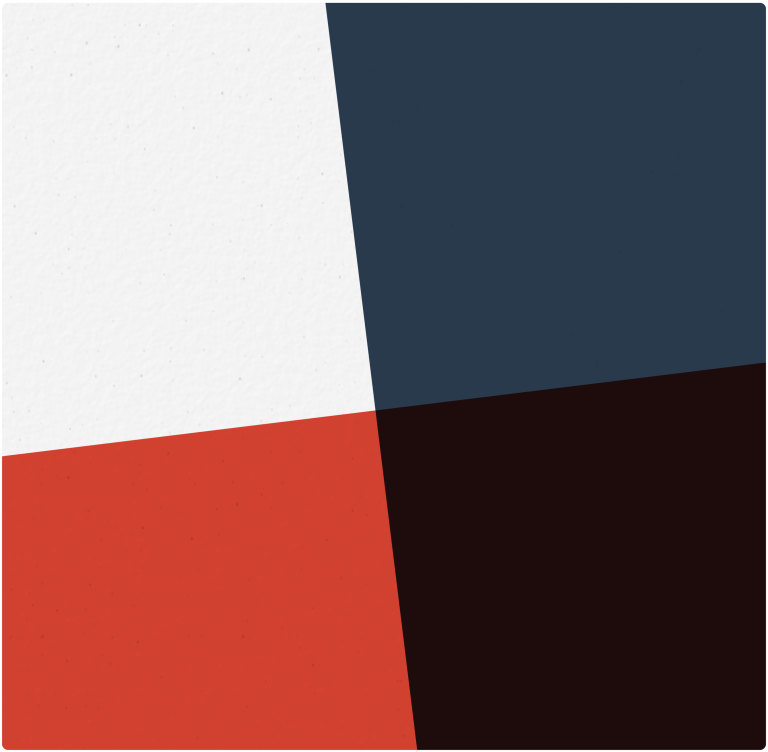
Write a Shadertoy shader that draws this background.

```glsl
// Four flat colour fields meeting at a tilted cross, on finely grained paper with rounded corners.

const vec3 PAPER_WHITE = vec3(0.953);
const vec3 NAVY        = vec3(0.161, 0.227, 0.298);
const vec3 VERMILION   = vec3(0.820, 0.255, 0.188);
const vec3 DARK_BROWN  = vec3(0.118, 0.047, 0.047);
const vec3 MARGIN      = vec3(1.0);

const vec2  CROSSING = vec2(0.4993, 0.4542);  // in canvas heights
const float TILT     = 0.1222;                // radians, about 7 degrees

vec2 hash2(vec2 p) {
    p = vec2(dot(p, vec2(127.1, 311.7)), dot(p, vec2(269.5, 183.3)));
    return fract(sin(p) * 43758.55);
}

float gradientDot(vec2 cell, vec2 corner, vec2 f) {
    return dot(hash2(cell + corner) * 2.0 - 1.0, f - corner);
}

float gradientNoise(vec2 p) {
    vec2 i = floor(p), f = fract(p);
    vec2 w = f * f * f * (f * (f * 6.0 - 15.0) + 10.0);
    float low  = mix(gradientDot(i, vec2(0, 0), f), gradientDot(i, vec2(1, 0), f), w.x);
    float high = mix(gradientDot(i, vec2(0, 1), f), gradientDot(i, vec2(1, 1), f), w.x);
    return mix(low, high, w.y);
}

// Relief of the paper: height difference towards the light
float emboss(vec2 p, float frequency) {
    vec2 q = p * frequency;
    return gradientNoise(q) - gradientNoise(q + vec2(0.35, -0.35));
}

// Sparse small pits, at most one per grid cell
float pits(vec2 p, float cellSize, float density) {
    vec2 cell = floor(p / cellSize);
    vec2 centre = (cell + 0.2 + 0.6 * hash2(cell)) * cellSize;
    vec2 pick = hash2(cell + 57.0);
    float radius = mix(0.0015, 0.0032, pick.y);
    float spot = 1.0 - smoothstep(0.2 * radius, radius, length((p - centre) * vec2(1.2, 0.9)));
    return spot * step(pick.x, density) * mix(0.4, 1.0, pick.y);
}

float roundedBox(vec2 p, vec2 halfSize, float radius) {
    vec2 q = abs(p) - halfSize + radius;
    return length(max(q, 0.0)) + min(max(q.x, q.y), 0.0) - radius;
}

// Antialiased step: 0 below the edge, 1 above it
float edge(float d, float pixel) {
    return smoothstep(-0.7 * pixel, 0.7 * pixel, d);
}

vec3 quadrants(vec2 d, float pixel) {
    float right = edge(d.x, pixel), top = edge(d.y, pixel);
    return mix(mix(VERMILION, DARK_BROWN, right), mix(PAPER_WHITE, NAVY, right), top);
}

void mainImage(out vec4 fragColor, in vec2 fragCoord) {
    float pixel = 1.0 / iResolution.y;
    vec2 p = fragCoord * pixel;
    float aspect = iResolution.x * pixel;

    // Colour fields in axes aligned with the tilted cross
    float c = cos(TILT), s = sin(TILT);
    vec2 d = p - CROSSING;
    d = vec2(c * d.x + s * d.y, c * d.y - s * d.x);
    vec3 color = quadrants(d, pixel);

    // Paper grain and pits, fading out on the right-hand fields
    float strength = mix(1.0, 0.45, edge(d.x, pixel));
    float grain = 0.016 * emboss(p, 160.0) + 0.012 * emboss(p, 75.0);
    float speckle = 0.11 * pits(p, 0.034, 0.2) + 0.05 * pits(p + 0.37, 0.019, 0.22);
    color *= 1.0 + strength * (grain - speckle);

    // Rounded panel inside a thin margin
    vec2 lower = vec2(0.0027), upper = vec2(aspect - 0.0027, 0.9962);
    float panel = roundedBox(p - 0.5 * (lower + upper), 0.5 * (upper - lower), 0.008);
    fragColor = vec4(mix(color, MARGIN, edge(panel, pixel)), 1.0);
}
```
